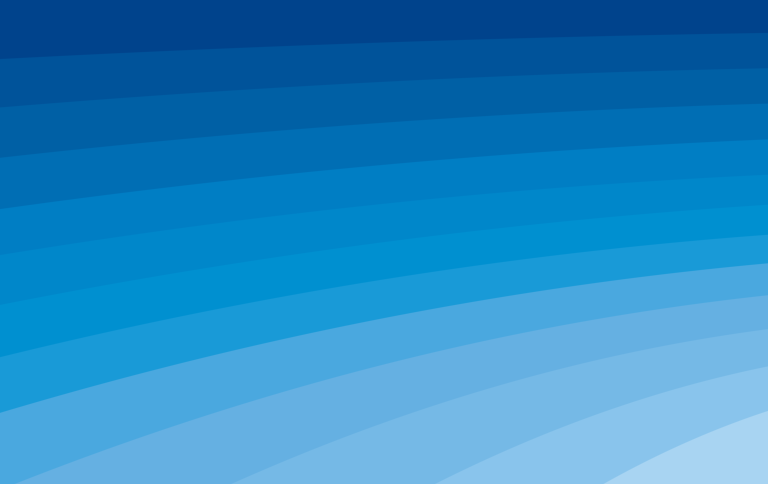
Reproduce this background procedurally as a Shadertoy shader.

```glsl
// Draws nested curved bands fading from deep navy at the top to pale blue at lower right.

const int EDGE_COUNT = 12;

// Band colours, from the top band to the lower right corner
const vec3 BAND_COLORS[13] = vec3[13](
    vec3(0.000, 0.263, 0.549), vec3(0.000, 0.325, 0.604),
    vec3(0.000, 0.376, 0.647), vec3(0.000, 0.431, 0.706),
    vec3(0.000, 0.494, 0.769), vec3(0.000, 0.529, 0.792),
    vec3(0.000, 0.565, 0.816), vec3(0.098, 0.604, 0.843),
    vec3(0.290, 0.659, 0.875), vec3(0.396, 0.690, 0.886),
    vec3(0.459, 0.725, 0.902), vec3(0.537, 0.769, 0.925),
    vec3(0.659, 0.831, 0.949));

// Each edge: depth at the right side, slope and curvature towards the left
const vec3 EDGE_CURVES[EDGE_COUNT] = vec3[EDGE_COUNT](
    vec3(0.068, 0.025, 0.029), vec3(0.141, 0.031, 0.050),
    vec3(0.214, 0.046, 0.066), vec3(0.288, 0.066, 0.078),
    vec3(0.361, 0.074, 0.092), vec3(0.423, 0.102, 0.105),
    vec3(0.485, 0.116, 0.137), vec3(0.544, 0.144, 0.165),
    vec3(0.610, 0.170, 0.232), vec3(0.680, 0.207, 0.359),
    vec3(0.757, 0.322, 0.550), vec3(0.849, 0.519, 0.867));

// Approximate signed distance below a parabolic edge, in canvas heights
float distanceBelow(vec3 curve, float fromRight, float depth, float aspect) {
    float edgeDepth = curve.x + fromRight * (curve.y + fromRight * curve.z);
    float slope = (curve.y + 2.0 * fromRight * curve.z) / aspect;
    return (depth - edgeDepth) / sqrt(1.0 + slope * slope);
}

// Smooth coverage of the region where the signed distance is positive
float coverage(float signedDistance, float pixelSize) {
    return smoothstep(-0.75 * pixelSize, 0.75 * pixelSize, signedDistance);
}

void mainImage(out vec4 fragColor, in vec2 fragCoord) {
    vec2 uv = fragCoord / iResolution.xy;
    float aspect = iResolution.x / iResolution.y;
    float pixelSize = 1.0 / iResolution.y;

    // Layer each lower band over the ones above it
    vec3 color = BAND_COLORS[0];
    for (int i = 0; i < EDGE_COUNT; i++) {
        float d = distanceBelow(EDGE_CURVES[i], 1.0 - uv.x, 1.0 - uv.y, aspect);
        color = mix(color, BAND_COLORS[i + 1], coverage(d, pixelSize));
    }

    fragColor = vec4(color, 1.0);
}
```
